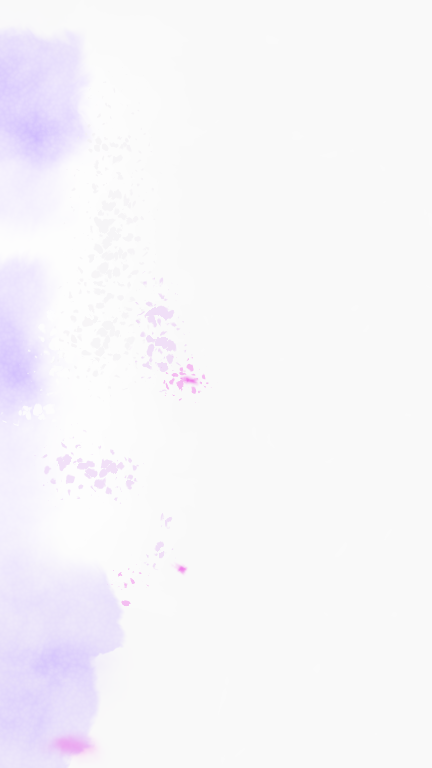
Write a Shadertoy shader that draws this background.

```glsl
// Pale paper with violet watercolour washes on the left and scattered pink flecks.

const vec3 PAPER = vec3(0.977);
const vec3 BARE_WHITE = vec3(0.993);
const vec3 VIOLET = vec3(0.79, 0.70, 0.99);
const vec3 LILAC = vec3(0.92, 0.82, 0.96);
const vec3 MAGENTA = vec3(0.93, 0.42, 0.90);

vec2 hash2(vec2 cell) {
    vec3 h = fract(cell.xyx * vec3(0.1031, 0.1030, 0.0973));
    h += dot(h, h.yzx + 33.33);
    return fract((h.xx + h.yz) * h.zy);
}

// Nearest feature distance, and a random value of that feature
vec2 cellular(vec2 p) {
    vec2 base = floor(p), nearest = vec2(9.0, 0.0);
    for (int j = -1; j <= 1; j++)
    for (int i = -1; i <= 1; i++) {
        vec2 cell = base + vec2(i, j);
        float d = length(cell + hash2(cell) - p);
        if (d < nearest.x) nearest = vec2(d, hash2(cell + 57.0).x);
    }
    return nearest;
}

// Layered, rotated sines, roughly -1 to 1
float ripple(vec2 p) {
    float sum = 0.0, amp = 0.5;
    for (int i = 0; i < 5; i++) {
        p = mat2(0.8, -0.6, 0.6, 0.8) * p * 1.75 + 0.7 * sin(p.yx * 1.3) + 2.1;
        sum += amp * sin(p.x + 1.3 * sin(p.y));
        amp *= 0.6;
    }
    return sum;
}

float glow(vec2 p, vec2 centre, vec2 radius) {
    vec2 d = (p - centre) / radius;
    return exp(-dot(d, d));
}

// Wash from the left border to rightEdge, between two heights
float wash(vec2 p, float rightEdge, vec2 span, vec3 soft) {
    return (1.0 - smoothstep(rightEdge - soft.x, rightEdge + soft.x, p.x))
         * smoothstep(span.x - soft.y, span.x + soft.y, p.y)
         * (1.0 - smoothstep(span.y - soft.z, span.y + soft.z, p.y));
}

// Irregular spots that grow with cover
float flecks(vec2 p, float scale, float cover) {
    vec2 bend = vec2(ripple(p * 32.0), ripple(p * 32.0 + 9.0));
    vec2 c = cellular(p * scale + 0.4 * bend);
    float r = cover * (0.15 + 0.75 * c.y) - 0.1;
    return 1.0 - smoothstep(r - 0.1, r + 0.1, c.x);
}

float violetTint(vec2 p, vec2 q) {
    // Upper wash and its faded foot
    float tint = 0.32 * wash(q, 0.19, vec2(1.43, 1.70), vec3(0.025, 0.05, 0.02));
    tint += 0.19 * wash(q, 0.13, vec2(1.26, 1.44), vec3(0.06, 0.05, 0.04));
    tint += 0.36 * glow(q, vec2(0.09, 1.47), vec2(0.07, 0.06));
    tint += 0.30 * glow(q, vec2(0.0, 1.58), vec2(0.09, 0.09));

    // Middle wash, thinning downward
    tint += 0.30 * wash(q, 0.09, vec2(0.82, 1.18), vec3(0.06, 0.05, 0.03));
    tint += 0.32 * glow(q, vec2(0.04, 0.90), vec2(0.07, 0.06));
    tint += 0.22 * glow(q, vec2(0.0, 0.99), vec2(0.08, 0.09));
    tint += 0.18 * wash(q, 0.09, vec2(0.45, 0.82), vec3(0.07, 0.06, 0.04));

    // Lower wash with a stepped, crisp border
    float border = mix(0.215, 0.285, smoothstep(0.25, 0.29, q.y));
    border -= 0.08 * smoothstep(0.36, 0.50, q.y) + 0.07 * (1.0 - smoothstep(0.0, 0.06, q.y));
    tint += 0.31 * wash(q, border, vec2(-0.2, 0.45), vec3(0.01, 0.05, 0.07));
    tint += 0.32 * glow(q, vec2(0.13, 0.24), vec2(0.10, 0.05));
    tint += 0.22 * glow(q, vec2(0.04, 0.12), vec2(0.11, 0.06));

    // Paper showing through the middle
    float gaps = glow(p, vec2(0.14, 0.95), vec2(0.06, 0.13)) + glow(p, vec2(0.06, 0.82), vec2(0.05, 0.025));
    return tint * (1.0 - 0.85 * flecks(p, 38.0, gaps));
}

void mainImage(out vec4 fragColor, in vec2 fragCoord) {
    // Width is 1, height is 16/9
    vec2 p = fragCoord / iResolution.xy * vec2(1.0, 16.0 / 9.0);
    vec2 q = p + 0.016 * vec2(ripple(p * 16.0), ripple(p * 16.0 + 7.0));

    // Paper, whiter around the paint
    float bare = wash(q, 0.32, vec2(0.45, 1.65), vec3(0.16, 0.15, 0.15));
    vec3 color = mix(PAPER, BARE_WHITE, bare) + 0.0015 * ripple(p * 14.0);

    // Violet washes with pigment grain
    float grain = 1.0 + 0.16 * ripple(p * 23.0) + 0.22 * (cellular(p * 95.0).x - 0.45);
    color = mix(color, VIOLET, clamp(violetTint(p, q) * grain, 0.0, 1.0));
    color = mix(color, MAGENTA, 0.48 * glow(q, vec2(0.17, 0.045), vec2(0.045, 0.022)));

    // Faint grey-lilac flecks
    float faint = 0.8 * glow(p, vec2(0.26, 1.30), vec2(0.09, 0.26)) + 0.7 * glow(p, vec2(0.24, 1.0), vec2(0.12, 0.12));
    color = mix(color, vec3(0.95, 0.94, 0.955), 0.6 * flecks(p + 3.0, 48.0, faint));

    // Lilac drift and lower patches
    float lilac = glow(p, vec2(0.36, 1.06), vec2(0.04, 0.07)) + glow(p, vec2(0.38, 0.96), vec2(0.055, 0.07));
    lilac += 1.2 * glow(p, vec2(0.27, 0.68), vec2(0.045, 0.05)) + 0.8 * glow(p, vec2(0.16, 0.70), vec2(0.07, 0.07));
    lilac += glow(p, vec2(0.38, 0.575), vec2(0.018, 0.016)) + 0.8 * glow(p, vec2(0.36, 0.50), vec2(0.04, 0.035));
    color = mix(color, LILAC, 0.65 * flecks(p, 44.0, lilac));

    // Bright pink droplets
    float pink = 0.85 * glow(p, vec2(0.43, 0.90), vec2(0.05, 0.045)) + 1.1 * glow(p, vec2(0.30, 0.435), vec2(0.035, 0.025));
    pink += 0.8 * glow(p, vec2(0.29, 0.385), vec2(0.015, 0.015));
    color = mix(color, MAGENTA, 0.42 * flecks(p + 1.7, 58.0, pink));
    float dots = glow(q, vec2(0.445, 0.89), vec2(0.009, 0.007)) + glow(q, vec2(0.412, 0.458), vec2(0.009, 0.008));
    color = mix(color, MAGENTA, min(0.85 * dots, 1.0));

    fragColor = vec4(clamp(color, 0.0, 1.0), 1.0);
}
```
